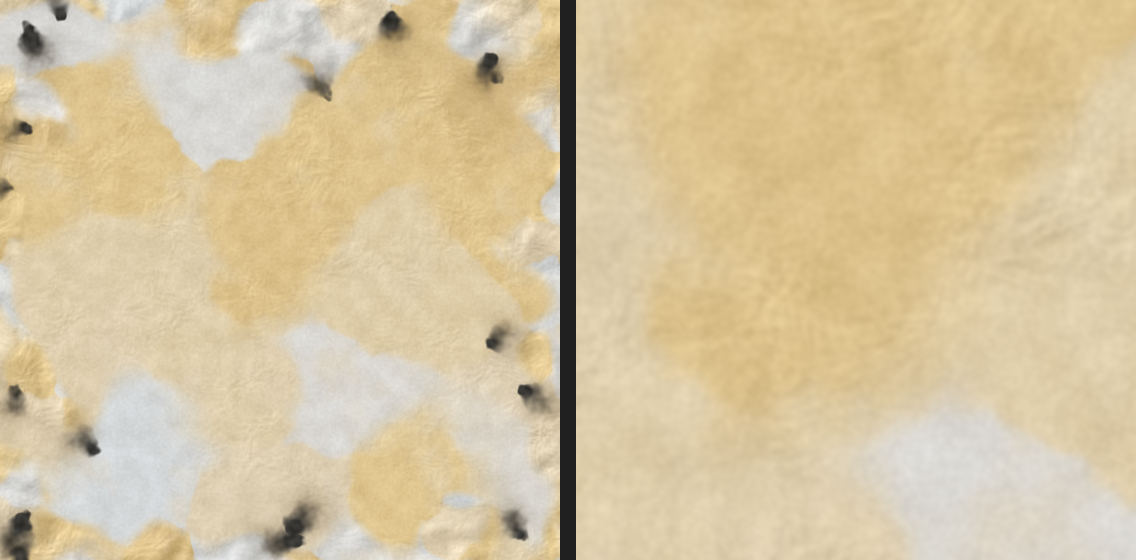
Left: the whole. Right: its middle third, enlarged.
Give the GLSL for this texture, as a Shadertoy shader.

```glsl
// Weathered plaster collage: soft, irregular patches of sand, cream and pale grey.
// Two warped, smoothly blended Voronoi layers give the patches; embossed gradient
// noise gives the wrinkles, and one-sided blurred smudges darken the border.
#define PATCH_SCALE vec2(3.6, 4.5)
#define CHIP_SCALE vec2(9.0, 10.0)
#define CHIP_BORDER 0.43
#define WRINKLE_SCALE 62.0
#define WRINKLE_DEPTH 0.14
#define MOTTLE 0.07
#define SMUDGE_COUNT 17
#define SAND vec3(0.875, 0.775, 0.560)
#define OCHRE vec3(0.820, 0.705, 0.490)
#define CREAM vec3(0.870, 0.815, 0.710)
#define PALE vec3(0.855, 0.845, 0.825)
#define ICE vec3(0.805, 0.845, 0.880)

vec2 hash2(vec2 p) {
    vec3 h = fract(p.xyx * vec3(0.1031, 0.1030, 0.0973));
    h += dot(h, h.yzx + 33.33);
    return fract((h.xx + h.yz) * h.zy);
}

float gradientAt(vec2 cell, vec2 offset) {
    float angle = 6.2832 * hash2(cell + 71.0).x;
    return dot(vec2(cos(angle), sin(angle)), offset);
}

float noise(vec2 p) {
    vec2 i = floor(p), f = fract(p);
    vec2 u = f * f * f * (f * (f * 6.0 - 15.0) + 10.0);
    vec2 e = vec2(0.0, 1.0);
    return mix(mix(gradientAt(i, f), gradientAt(i + e.yx, f - e.yx), u.x),
               mix(gradientAt(i + e, f - e), gradientAt(i + 1.0, f - 1.0), u.x), u.y);
}

float fbm(vec2 p) {
    float sum = 0.0, gain = 0.6;
    for (int i = 0; i < 4; i++) {
        sum += gain * noise(p);
        p = mat2(1.6, 1.2, -1.2, 1.6) * p + 7.3;
        gain *= 0.55;
    }
    return sum;
}

// Colour of one patch in rgb, its roughness in a
vec4 patchLook(vec2 cell, float seed) {
    vec2 h = hash2(cell + seed + 13.0);
    float tone = fract(dot(cell, vec2(0.382, 0.276)) + 0.2 * h.x + seed);
    if (tone < 0.38) return vec4(mix(SAND, OCHRE, 0.7 * h.y * h.y), 0.75);
    if (tone < 0.71) return vec4(mix(PALE, ICE, 0.6 * h.y * h.y), 0.12);
    return vec4(mix(CREAM, SAND, 0.35 * h.y), 0.65);
}

// Smooth Voronoi blend of neighbouring patches
vec4 patches(vec2 p, float sharpness, float seed) {
    vec2 home = floor(p);
    vec4 sum = vec4(0.0);
    float total = 0.0;
    for (int y = -1; y <= 1; y++)
    for (int x = -1; x <= 1; x++) {
        vec2 cell = home + vec2(x, y);
        vec2 d = cell + 0.1 + 0.8 * hash2(cell + seed + 40.0) - p;
        float weight = exp(sharpness * (0.3 - dot(d, d)));
        sum += weight * patchLook(cell, seed);
        total += weight;
    }
    return sum / total;
}

// Height of the creased surface
float creases(vec2 p) {
    vec2 q = p * WRINKLE_SCALE;
    q += 1.6 * vec2(noise(p * 17.0), noise(p * 17.0 + 31.0));
    float fold = 1.0 - abs(noise(q * vec2(0.55, 0.85)));
    return 0.55 * fold + 0.5 * noise(q) + 0.25 * noise(q * 2.1 + 9.0);
}

// Dark core in x, wide brown halo in y; one side crisp, the other blurred
vec2 smudges(vec2 p) {
    vec2 shade = vec2(0.0);
    float ragged = 0.016 * noise(p * 32.0) + 0.006 * noise(p * 90.0);
    for (int i = 0; i < SMUDGE_COUNT; i++) {
        float id = float(i);
        vec2 a = hash2(vec2(id, 3.0)), b = hash2(vec2(id, 19.0));
        vec2 centre = vec2(fract(id * 0.618 + 0.1 * a.x), 0.01 + 0.17 * a.y * a.y);
        if (i % 2 == 1) centre.y = 1.0 - centre.y;
        if (i % 4 > 1) centre = centre.yx;
        float angle = 6.2832 * b.x, radius = mix(0.010, 0.027, b.y);
        vec2 q = mat2(cos(angle), sin(angle), -sin(angle), cos(angle)) * (p - centre);
        float d = length(q * vec2(0.85, 1.35)) - radius + ragged;
        float blur = mix(0.004, 0.026, smoothstep(-radius, radius, q.x));
        shade.x = max(shade.x, 1.0 - smoothstep(-blur, blur, d));
        shade.y = max(shade.y, exp(-max(d, 0.0) * 42.0) * smoothstep(-0.03, 0.04, q.x));
    }
    return shade;
}

void mainImage(out vec4 fragColor, in vec2 fragCoord) {
    vec2 p = fragCoord / iResolution.xy;
    vec2 side = abs(p - 0.5);
    float border = max(side.x, side.y);

    // Patches with wandering outlines, some crisp and some blurred
    vec2 warped = p + 0.055 * vec2(noise(p * 5.0), noise(p * 5.0 + 20.0))
                + 0.022 * vec2(noise(p * 16.0 + 5.0), noise(p * 16.0 + 50.0))
                + 0.007 * vec2(noise(p * 48.0), noise(p * 48.0 + 80.0));
    float sharpness = mix(11.0, 65.0, smoothstep(-0.15, 0.45, noise(p * 6.0 + 14.0)));
    vec4 look = patches(warped * PATCH_SCALE + 2.0, sharpness, 0.0);
    vec4 chips = patches(warped * CHIP_SCALE, sharpness, 5.3);
    float chipMask = smoothstep(0.0, 0.05, border - CHIP_BORDER + 0.22 * noise(p * 6.0 + 3.0));
    look = mix(look, chips, chipMask);
    vec3 color = look.rgb;

    // Cloudy stains and fine fibre
    float cloud = fbm(p * 7.0 + 11.0);
    color = mix(color, CREAM, 0.55 * smoothstep(0.0, 0.55, cloud));
    color += MOTTLE * fbm(p * 24.0) * vec3(0.9, 1.0, 1.15);
    color += 0.025 * noise(p * 150.0) + 0.015 * noise(p * 235.0 + 6.0);

    // Embossed wrinkles, lit from the upper left
    vec2 toLight = vec2(-0.0022, 0.0028);
    float relief = creases(p) - creases(p + toLight);
    float worn = smoothstep(-0.3, 0.4, noise(p * 8.0 + 60.0));
    float depth = WRINKLE_DEPTH * (look.a * (0.25 + worn) + 0.5 * chipMask);
    color += depth * relief * vec3(1.0, 1.0, 0.95);
    float bulge = noise(warped * 20.0) - noise((warped + 3.0 * toLight) * 20.0);
    color += 0.28 * chipMask * bulge;

    // Brown shadows and dark hollows
    vec2 shade = smudges(p);
    color = mix(color, color * vec3(0.62, 0.58, 0.52), 0.75 * shade.y);
    vec3 hollow = vec3(0.19, 0.185, 0.175) + 0.12 * noise(p * 70.0);
    color = mix(color, hollow, 0.95 * shade.x);

    fragColor = vec4(clamp(color, 0.0, 1.0), 1.0);
}
```
